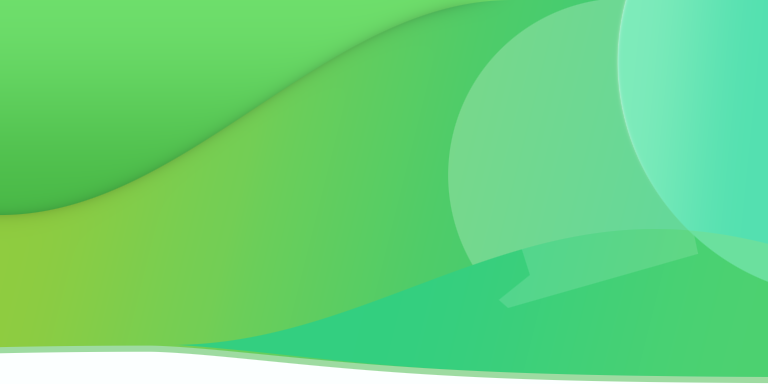
Give the GLSL for this background, as a Shadertoy shader.

```glsl
// Layered green waves with two large discs above a white, curved floor.
// Cosine curves bound the waves, half-planes cut a pale ribbon, and all
// layers are composited back to front over a slanted colour gradient.

const float PI = 3.14159265;
const vec3 WHITE = vec3(0.99, 1.0, 1.0);
const vec3 LIME = vec3(0.56, 0.80, 0.25);
const vec3 LEAF = vec3(0.44, 0.81, 0.34);
const vec3 EMERALD = vec3(0.31, 0.80, 0.41);
const vec3 SEA = vec3(0.22, 0.80, 0.48);

// Antialiased coverage of the region where d is positive.
float cover(float d) {
    return clamp(0.5 + d / max(fwidth(d), 1e-5), 0.0, 1.0);
}

// Signed distances, positive inside the disc and left of the line a to b.
float disc(vec2 p, vec2 center, float radius) {
    return radius - length(p - center);
}

float leftOf(vec2 p, vec2 a, vec2 b) {
    vec2 e = normalize(b - a), q = p - a;
    return e.x * q.y - e.y * q.x;
}

// Cosine curve of the given mid height, swing, start and half period.
float wave(float x, float mid, float swing, float start, float halfPeriod) {
    return mid + swing * cos(PI * (x - start) / halfPeriod);
}

float floorHeight(float x) {
    float fall = 1.0 - exp(-pow(max(x - 0.39, 0.0) / 0.625, 1.5));
    float lift = max(1.0 - x / 0.39, 0.0);
    return 0.1 - 0.083 * fall - 0.004 * lift * lift;
}

vec3 slantedGradient(vec2 p) {
    float t = p.x - 0.25 * p.y;
    vec3 c = mix(LIME, LEAF, smoothstep(-0.1, 0.62, t));
    c = mix(c, EMERALD, clamp((t - 0.5) / 0.52, 0.0, 1.0));
    return mix(c, SEA, clamp((t - 1.02) / 0.6, 0.0, 1.0));
}

// Pale ribbon with a notched left end.
float ribbon(vec2 p) {
    vec2 notch = vec2(1.380, 0.284), tip = vec2(1.299, 0.219);
    vec2 heel = vec2(1.323, 0.198), corner = vec2(1.818, 0.339);
    float d = max(leftOf(p, vec2(1.362, 0.341), notch), leftOf(p, notch, tip));
    d = min(d, leftOf(p, tip, heel));
    d = min(d, leftOf(p, heel, corner));
    return min(d, leftOf(p, corner, vec2(1.805, 0.401)));
}

void mainImage(out vec4 fragColor, in vec2 fragCoord) {
    vec2 p = fragCoord / iResolution.xy * vec2(2.0, 1.0);
    vec3 color = slantedGradient(p);

    // Upper left wave and the soft shadow beneath it
    float ridge = p.y - wave(min(p.x, 1.333), 0.72, -0.28, 0.0, 1.333);
    float shade = exp(-abs(ridge) / 0.016) * (1.0 - smoothstep(1.15, 1.36, p.x));
    vec3 canopy = mix(vec3(0.29, 0.73, 0.28), vec3(0.43, 0.87, 0.42),
                      smoothstep(0.42, 1.02, p.y));
    color = mix(color, canopy, cover(ridge));
    color *= 1.0 - 0.12 * shade;

    // Translucent disc
    color = mix(color, WHITE, 0.23 * cover(disc(p, vec2(1.628, 0.544), 0.461)));

    // Lower hill, leaving a thin olive sliver above the floor
    float base = floorHeight(p.x);
    float crest = wave(p.x, 0.2526, -0.151, 0.443, 1.263) - p.y;
    float sliver = 0.005 * (1.0 - smoothstep(0.6, 1.2, p.x));
    float hill = cover(min(crest, p.x - 0.443)) * cover(p.y - base - sliver);
    vec3 hillColor = mix(vec3(0.20, 0.81, 0.50), vec3(0.30, 0.82, 0.44),
                         smoothstep(0.9, 2.0, p.x - 0.25 * p.y));
    color = mix(color, hillColor, hill);
    color = mix(color, WHITE, 0.13 * hill * cover(ribbon(p)));

    // Aqua disc, greener over the hill, with a thin bright rim
    float aqua = disc(p, vec2(2.224, 0.839), 0.615);
    vec3 aquaColor = mix(vec3(0.49, 0.92, 0.73), vec3(0.33, 0.88, 0.69),
                         smoothstep(1.62, 1.98, p.x - 0.1 * (p.y - 0.7)));
    aquaColor = mix(aquaColor, vec3(0.42, 0.88, 0.62), hill);
    color = mix(color, aquaColor, cover(aqua));
    float rim = exp(-abs(aqua) / 0.003) * smoothstep(0.4, 0.75, p.y);
    color = mix(color, WHITE, 0.35 * rim);

    // Pale floor band and white ground
    color = mix(color, vec3(0.62, 0.86, 0.63), cover(base - p.y));
    color = mix(color, WHITE, cover(base - 0.016 - p.y));

    fragColor = vec4(color, 1.0);
}
```
